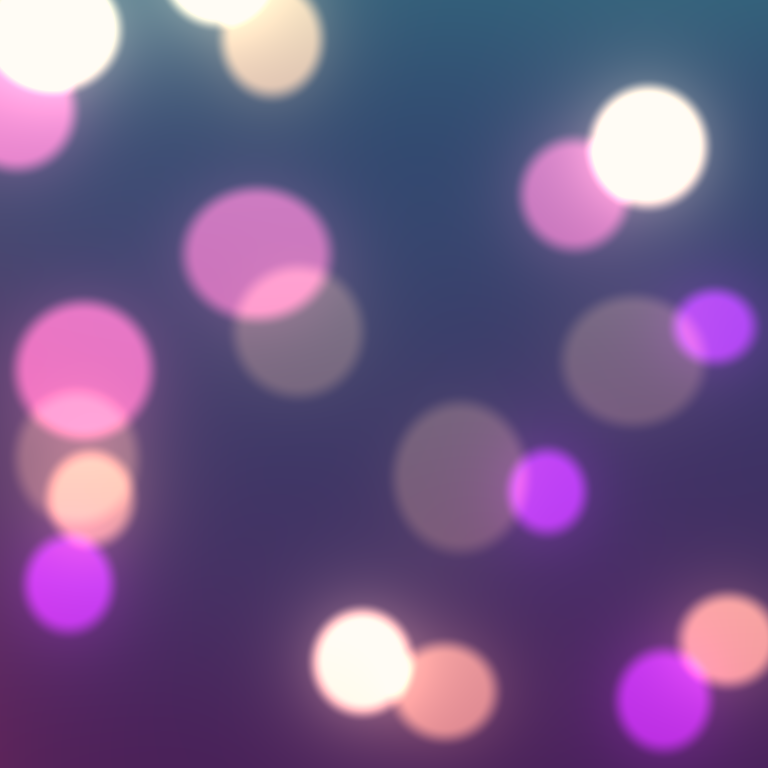
Reproduce this background procedurally as a WebGL 2 fragment shader.

```glsl
#version 300 es
precision highp float;
// Soft bokeh lights in pink, violet, peach and cream over a teal to plum dusk.

#define CLUSTERS 10              // pairs of lights
#define SEED vec2(0.07, -0.04)   // shifts the whole scatter
#define PAIR_GAP 0.115           // distance between the lights of a pair
#define PAIR_TURN 2.4            // change of pair direction, radians
#define EDGE_BLUR 0.014          // half width of a disc's soft rim
#define HALO_REACH 0.048         // falloff length of the glow
#define HALO_LEVEL 0.2           // glow strength at the rim
#define SQUASH 0.12              // how far discs depart from circles

uniform vec2 u_resolution;
out vec4 fragColor;

const int KINDS = 5;

// Light added by each kind: cream, haze, peach, pink, violet.
const vec3 LIGHT[KINDS] = vec3[KINDS](
    vec3(1.05, 0.84, 0.58),
    vec3(0.24, 0.18, 0.09),
    vec3(0.68, 0.46, 0.25),
    vec3(0.66, 0.22, 0.36),
    vec3(0.49, 0.05, 0.58));

const float RADIUS[KINDS] = float[KINDS](0.082, 0.096, 0.070, 0.089, 0.062);

float hash(float n) {
    return fract(sin(n * 91.7 + 3.1) * 453.53);
}

// Plum at the bottom, through indigo and blue, to teal at the top.
vec3 duskSky(vec2 uv) {
    const vec3 plum   = vec3(0.27, 0.12, 0.34);
    const vec3 indigo = vec3(0.23, 0.20, 0.39);
    const vec3 blue   = vec3(0.18, 0.28, 0.43);
    const vec3 teal   = vec3(0.20, 0.40, 0.49);
    float drift = 0.04 * sin(4.0 * uv.x + 1.5 * uv.y)
                + 0.02 * sin(7.0 * uv.x - 5.0 * uv.y + 1.0);
    float height = uv.y + drift + 0.06 * (uv.x - 0.5);
    vec3 sky = mix(plum, indigo, smoothstep(-0.05, 0.48, height));
    sky = mix(sky, blue, smoothstep(0.36, 0.86, height));
    sky = mix(sky, teal, smoothstep(0.78, 1.10, height));
    // Warm spill along the left side
    sky += vec3(0.09, 0.02, 0.01) * exp(-uv.x * 7.0) * (1.0 - 0.6 * uv.y);
    return sky;
}

// Light from one disc: an even face, a soft rim and a fading halo.
vec3 bokeh(vec2 uv, vec2 center, int kind, float size, float id) {
    float stretch = 1.0 + SQUASH * (hash(id) - 0.5);
    vec2 offset = (uv - center) * vec2(1.0 / stretch, stretch);
    float rim = length(offset) - RADIUS[kind] * size;
    float face = 1.0 - smoothstep(-EDGE_BLUR, EDGE_BLUR, rim);
    float halo = HALO_LEVEL * exp(-max(rim, 0.0) / HALO_REACH);
    float level = kind == 0 ? 1.0 : mix(0.86, 1.06, hash(id + 17.0));
    float shade = 1.0 + 0.5 * offset.y;
    return LIGHT[kind] * level * mix(halo, shade, face);
}

void main() {
    vec2 uv = gl_FragCoord.xy / u_resolution.y;
    vec3 color = duskSky(uv);

    // Evenly spread clusters, each a main light and a smaller companion
    for (int i = 0; i < CLUSTERS; i++) {
        float id = float(i);
        vec2 anchor = fract(SEED + id * vec2(0.7549, 0.5698));
        float angle = id * PAIR_TURN - 2.0;
        vec2 companion = anchor + PAIR_GAP * vec2(cos(angle), sin(angle));
        int kind = i % KINDS;
        float size = mix(0.9, 1.1, hash(id + 5.0));
        color += bokeh(uv, anchor, kind, size, id);
        color += bokeh(uv, companion, (kind + 3) % KINDS, 0.86 * size, id + 40.0);
    }

    fragColor = vec4(min(color, vec3(1.0, 0.99, 0.96)), 1.0);
}
```
